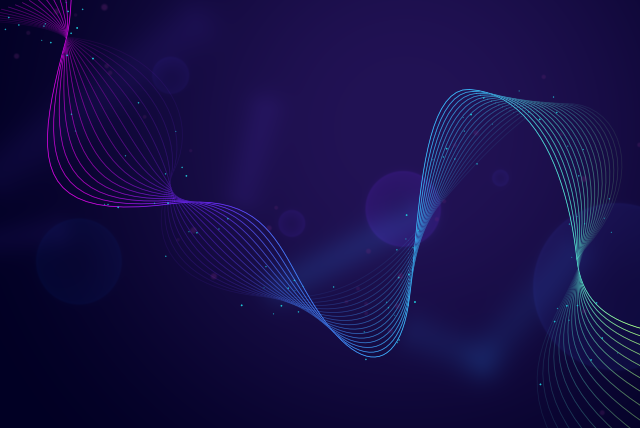
A Shadertoy shader for this background:

```glsl
const float ASPECT = 1.5;
const int STRANDS = 16;
const int STEPS = 22;
const int SPARKS = 14;
const int MOTES = 5;
const float STRAND_HALF_WIDTH = 0.0012;
const float BRIGHT_ALPHA = 0.92;
const float FAINT_ALPHA = 0.09;
const float SPARK_RADIUS = 0.0019;
const float MOTE_RADIUS = 0.011;
const vec2 GLOW_CENTRE = vec2(0.95, 0.70);
const vec3 INDIGO = vec3(0.13, 0.07, 0.33);
const vec3 NIGHT = vec3(0.005, 0.0, 0.14);
const vec3 MAGENTA = vec3(0.74, 0.02, 0.80);
const vec3 VIOLET = vec3(0.40, 0.14, 0.92);
const vec3 BLUE = vec3(0.25, 0.48, 0.95);
const vec3 SKY = vec3(0.22, 0.68, 0.94);
const vec3 TEAL = vec3(0.30, 0.82, 0.78);
const vec3 LIME = vec3(0.62, 0.95, 0.52);
const vec3 SPARK = vec3(0.12, 0.78, 0.85);
const vec3 MOTE = vec3(0.45, 0.16, 0.48);
const vec3 PURPLE_HAZE = vec3(0.045, 0.03, 0.10);
const vec3 TEAL_HAZE = vec3(0.015, 0.075, 0.11);

// Ribbon joints: bright edge in xy, faint edge in zw
const vec4 JOINT_TOP = vec4(0.156, 0.912, 0.152, 0.914);
const vec4 JOINT_LEFT = vec4(0.410, 0.525, 0.396, 0.580);
const vec4 JOINT_LOW = vec4(0.750, 0.266, 0.645, 0.305);
const vec4 JOINT_RISE = vec4(0.957, 0.287, 0.957, 0.438);
const vec4 JOINT_CREST = vec4(1.100, 0.791, 1.230, 0.723);
const vec4 JOINT_RIGHT = vec4(1.352, 0.395, 1.367, 0.414);

float hash(float n) { return fract(sin(n * 127.1) * 43758.5453); }

float segmentDistance(vec2 p, vec2 a, vec2 b) {
    vec2 ab = b - a;
    float h = clamp(dot(p - a, ab) / max(dot(ab, ab), 1e-9), 0.0, 1.0);
    return length(p - a - ab * h);
}

vec4 bezier(vec4 a, vec4 b, vec4 c, vec4 d, float s) {
    float r = 1.0 - s;
    return r * r * r * a + 3.0 * r * r * s * b + 3.0 * r * s * s * c + s * s * s * d;
}

vec3 strandColour(float x) {
    vec3 c = mix(MAGENTA, VIOLET, smoothstep(0.18, 0.46, x));
    c = mix(c, BLUE, smoothstep(0.46, 0.72, x));
    c = mix(c, SKY, smoothstep(0.72, 0.98, x));
    c = mix(c, TEAL, smoothstep(1.08, 1.33, x));
    return mix(c, LIME, smoothstep(1.33, 1.50, x));
}

float haze(vec2 p, vec2 a, vec2 b, float width) {
    float d = segmentDistance(p, a, b) / width;
    return exp(-d * d);
}

float bubble(vec2 p, vec2 centre, float radius) {
    float d = length(p - centre) - radius;
    float rim = exp(-abs(d) * 200.0);
    return smoothstep(0.003, -0.003, d) * (0.5 + 0.5 * smoothstep(-radius, 0.0, d)) + 0.4 * rim;
}

void drawRibbon(inout vec3 col, vec2 p, float px, float seed, vec4 a, vec4 b, vec4 c, vec4 d) {
    // Strands blended between the two edges
    float halfWidth = max(STRAND_HALF_WIDTH, 0.5 * px);
    float thinness = STRAND_HALF_WIDTH / halfWidth;
    float cover = 0.0;
    vec4 from = a;
    for (int i = 1; i <= STEPS; i++) {
        vec4 to = bezier(a, b, c, d, float(i) / float(STEPS));
        vec2 low = min(min(from.xy, from.zw), min(to.xy, to.zw)) - halfWidth - px;
        vec2 high = max(max(from.xy, from.zw), max(to.xy, to.zw)) + halfWidth + px;
        if (all(greaterThan(p, low)) && all(lessThan(p, high))) {
            for (int k = 0; k < STRANDS; k++) {
                float t = float(k) / float(STRANDS - 1);
                float dist = segmentDistance(p, mix(from.xy, from.zw, t), mix(to.xy, to.zw, t));
                float edge = 1.0 - smoothstep(halfWidth - 0.5 * px, halfWidth + 0.5 * px, dist);
                cover = max(cover, edge * mix(BRIGHT_ALPHA, FAINT_ALPHA, pow(t, 0.7)));
            }
        }
        from = to;
    }
    col = mix(col, strandColour(p.x), cover * thinness);

    // Sparks and soft motes scattered along the ribbon
    for (int i = 0; i < SPARKS + MOTES; i++) {
        float id = seed * 31.0 + float(i);
        vec4 edges = bezier(a, b, c, d, hash(id));
        vec2 jitter = vec2(hash(id + 0.3), hash(id + 0.6)) - 0.5;
        vec2 centre = mix(edges.xy, edges.zw, hash(id + 0.8) * 1.2 - 0.1);
        float size = 0.5 + 0.5 * hash(id + 0.45);
        if (i < SPARKS) {
            float dist = length(p - centre - jitter * 0.09);
            float radius = SPARK_RADIUS * size;
            col = mix(col, SPARK, size * (1.0 - smoothstep(radius - 0.5 * px, radius + 0.7 * px, dist)));
        } else {
            float dist = length(p - centre - jitter * 0.24);
            col = mix(col, MOTE, 0.32 * size * (1.0 - smoothstep(0.3, 1.0, dist / (MOTE_RADIUS * size))));
        }
    }
}

void mainImage(out vec4 fragColor, in vec2 fragCoord) {
    vec2 p = fragCoord / iResolution.xy * vec2(ASPECT, 1.0);
    float px = 1.0 / iResolution.y;

    // Backdrop and haze
    vec3 col = mix(INDIGO, NIGHT, smoothstep(0.08, 1.12, length(p - GLOW_CENTRE)));
    col += PURPLE_HAZE * 0.6 * haze(p, vec2(0.0, 0.60), vec2(0.45, 0.94), 0.06);
    col += PURPLE_HAZE * 0.6 * haze(p, vec2(0.62, 0.74), vec2(0.57, 0.55), 0.045);
    col += PURPLE_HAZE * 0.5 * haze(p, vec2(0.0, 0.44), vec2(0.13, 0.46), 0.04);
    col += TEAL_HAZE * 0.9 * haze(p, vec2(0.66, 0.33), vec2(0.97, 0.49), 0.045);
    col += TEAL_HAZE * 0.6 * haze(p, vec2(0.98, 0.22), vec2(1.13, 0.16), 0.05);
    col += TEAL_HAZE * 0.6 * haze(p, vec2(1.13, 0.16), vec2(1.34, 0.40), 0.05);

    // Translucent bubbles
    col += vec3(0.045, 0.015, 0.09) * bubble(p, vec2(0.945, 0.512), 0.088);
    col += vec3(0.0, 0.018, 0.04) * bubble(p, vec2(0.185, 0.389), 0.100);
    col += vec3(0.015, 0.025, 0.06) * bubble(p, vec2(1.445, 0.330), 0.195);
    col += vec3(0.015, 0.012, 0.045) * bubble(p, vec2(0.400, 0.824), 0.043);
    col += vec3(0.025, 0.012, 0.06) * bubble(p, vec2(0.684, 0.478), 0.031);
    col += vec3(0.015, 0.015, 0.05) * bubble(p, vec2(1.173, 0.584), 0.019);

    // Ribbon from the upper left to the lower right
    drawRibbon(col, p, px, 1.0, vec4(0.168, 1.029, -0.078, 0.953), vec4(0.166, 0.980, 0.039, 0.949), vec4(0.164, 0.945, 0.113, 0.938), JOINT_TOP);
    drawRibbon(col, p, px, 2.0, JOINT_TOP, vec4(0.078, 0.629, 0.371, 0.893), vec4(0.068, 0.477, 0.488, 0.727), JOINT_LEFT);
    drawRibbon(col, p, px, 3.0, JOINT_LEFT, vec4(0.645, 0.551, 0.322, 0.375), vec4(0.654, 0.404, 0.488, 0.313), JOINT_LOW);
    drawRibbon(col, p, px, 4.0, JOINT_LOW, vec4(0.844, 0.129, 0.781, 0.297), vec4(0.932, 0.129, 0.879, 0.355), JOINT_RISE);
    drawRibbon(col, p, px, 5.0, JOINT_RISE, vec4(0.982, 0.443, 1.045, 0.535), vec4(0.979, 0.797, 1.113, 0.629), JOINT_CREST);
    drawRibbon(col, p, px, 6.0, JOINT_CREST, vec4(1.260, 0.781, 1.406, 0.844), vec4(1.332, 0.580, 1.563, 0.629), JOINT_RIGHT);
    drawRibbon(col, p, px, 7.0, JOINT_RIGHT, vec4(1.365, 0.273, 1.328, 0.248), vec4(1.455, 0.223, 1.123, 0.121), vec4(1.641, 0.213, 1.406, -0.172));

    fragColor = vec4(col, 1.0);
}
```
